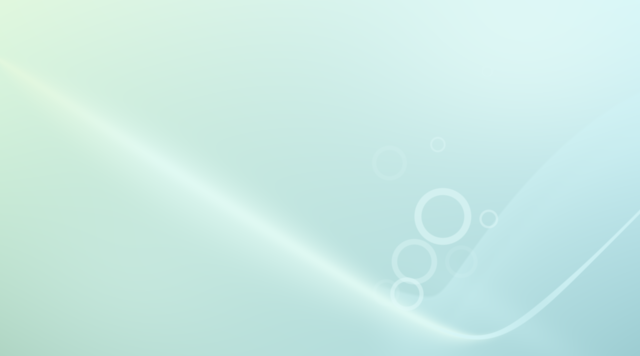
Reproduce this background procedurally as a WebGL 2 fragment shader.

```glsl
#version 300 es
precision highp float;
// Pale mint-to-aqua backdrop: a smooth 3x3 colour mesh with soft glows,
// crossed by a light beam that thins into a curling ribbon, with a
// translucent veil at the right and a cluster of faint rings.
uniform vec2 u_resolution;
out vec4 outColor;

// Beam path: two straight arms joined by a rounded valley (height units)
const vec2 LEFT_ARM = vec2(0.825, -0.645);   // offset, slope
const vec2 RIGHT_ARM = vec2(-1.50, 1.05);
const float VALLEY_ROUND = 0.23;
const float VALLEY_X = 1.34;
const float VEIL_ROUND = 0.06;
const float RING_THICKNESS = 0.28;           // share of ring radius

const vec3 BEAM_WARM = vec3(0.89, 0.97, 0.87);
const vec3 BEAM_COOL = vec3(0.89, 0.985, 0.96);
const vec3 RIBBON_COLOR = vec3(0.83, 0.96, 0.97);
const vec3 GLOW_COLOR = vec3(0.91, 0.99, 0.975);
const vec3 VEIL_COLOR = vec3(0.82, 0.96, 0.97);
const vec3 RING_COLOR = vec3(0.89, 0.98, 0.98);

// Rings: centre x, centre y, mean radius, opacity
const int RING_COUNT = 9;
const vec4 RINGS[RING_COUNT] = vec4[](
  vec4(1.244, 0.392, 0.070, 0.55), vec4(1.164, 0.265, 0.056, 0.38),
  vec4(1.143, 0.174, 0.041, 0.50), vec4(1.373, 0.385, 0.023, 0.45),
  vec4(1.230, 0.594, 0.019, 0.35), vec4(1.094, 0.542, 0.043, 0.14),
  vec4(1.296, 0.265, 0.040, 0.12), vec4(1.369, 0.800, 0.014, 0.14),
  vec4(1.085, 0.178, 0.033, 0.14));

// Smooth curve through three colours at t = 0, 0.5 and 1
vec3 blend3(vec3 a, vec3 b, vec3 c, float t) {
  return a * (1.0 - t) * (1.0 - 2.0 * t) + b * 4.0 * t * (1.0 - t)
       + c * t * (2.0 * t - 1.0);
}

float roundMax(float a, float b, float k) {
  return 0.5 * (a + b + sqrt((a - b) * (a - b) + k * k));
}

float gauss(float x) { return exp(-x * x); }

float beamPath(float x) {
  return roundMax(LEFT_ARM.x + LEFT_ARM.y * x,
                  RIGHT_ARM.x + RIGHT_ARM.y * x, VALLEY_ROUND);
}

float veilPath(float x) {
  float d = x - 1.338;
  float rise = 0.308 + d * (1.4 - d);
  float ground = 0.17 - 0.3 * (x - 1.15);
  return roundMax(rise, ground, VEIL_ROUND);
}

vec3 backdrop(vec2 uv, vec2 p) {
  vec3 bottom = blend3(vec3(0.68, 0.83, 0.76), vec3(0.71, 0.87, 0.86), vec3(0.61, 0.80, 0.82), uv.x);
  vec3 middle = blend3(vec3(0.79, 0.92, 0.84), vec3(0.76, 0.90, 0.88), vec3(0.73, 0.89, 0.91), uv.x);
  vec3 top = blend3(vec3(0.88, 0.97, 0.87), vec3(0.84, 0.95, 0.92), vec3(0.83, 0.96, 0.97), uv.x);
  vec3 col = blend3(bottom, middle, top, uv.y);
  col = mix(col, GLOW_COLOR, 0.55 * gauss(length((p - vec2(1.46, 0.88)) / vec2(0.42, 0.30))));
  return mix(col, BEAM_COOL, 0.20 * gauss(length((p - vec2(0.38, 0.22)) / vec2(0.35, 0.25))));
}

void main() {
  vec2 uv = gl_FragCoord.xy / u_resolution;
  vec2 p = gl_FragCoord.xy / u_resolution.y;
  float px = 1.0 / u_resolution.y;
  vec3 col = backdrop(uv, p);

  // Veil: crisp upper edge, fading with depth, plus a faint inner fold
  float depth = veilPath(p.x) - p.y;
  float veilFade = smoothstep(1.0, 1.16, p.x);
  float veil = smoothstep(-0.005, 0.008, depth) * exp(-max(depth, 0.0) * 5.0);
  float fold = smoothstep(0.08, 0.14, depth) * exp(-max(depth - 0.1, 0.0) * 6.0);
  col = mix(col, VEIL_COLOR, veilFade * (0.40 * veil + 0.12 * fold));

  // Beam: firm upper side, long soft lower side, bright core
  float path = beamPath(p.x);
  float slope = (beamPath(p.x + 0.01) - beamPath(p.x - 0.01)) / 0.02;
  float d = p.y - path;
  float along = clamp(p.x / VALLEY_X, 0.0, 1.0);
  float swell = sin(3.14159 * pow(along, 0.8));
  float upper = 0.010 + 0.068 * swell;
  float lower = 0.016 + 0.105 * swell;
  float beam = gauss(d / (d > 0.0 ? upper : lower));
  float core = gauss(d / (0.007 + 0.022 * swell));
  float beamFade = 1.0 - smoothstep(1.25, 1.48, p.x);
  vec3 beamColor = mix(BEAM_WARM, BEAM_COOL, smoothstep(0.0, 0.5, p.x));
  col = mix(col, beamColor, beamFade * (0.62 * beam + 0.25 * core));

  // Ribbon: thin tail climbing to the right
  float offset = abs(d) / sqrt(1.0 + slope * slope);
  float tail = smoothstep(1.12, 1.32, p.x);
  float halfWidth = 0.004 + 0.005 * gauss((p.x - 1.50) / 0.14);
  float ribbon = 1.0 - smoothstep(halfWidth - px, halfWidth + px, offset);
  float sheen = 0.55 + 0.30 * gauss((p.x - 1.32) / 0.10) + 0.20 * smoothstep(1.50, 1.62, p.x);
  col = mix(col, RIBBON_COLOR, ribbon * tail * min(sheen, 1.0));

  // Light spilling below the valley
  vec2 spill = p - vec2(1.42, 0.11);
  col = mix(col, VEIL_COLOR, 0.22 * gauss((spill.y + 0.6 * spill.x) / 0.06) * gauss(spill.x / 0.22));

  // Rings
  for (int i = 0; i < RING_COUNT; i++) {
    vec4 ring = RINGS[i];
    float edge = abs(length(p - ring.xy) - ring.z) - 0.5 * RING_THICKNESS * ring.z;
    col = mix(col, RING_COLOR, ring.w * (1.0 - smoothstep(-px, px, edge)));
  }
  outColor = vec4(clamp(col, 0.0, 1.0), 1.0);
}
```
